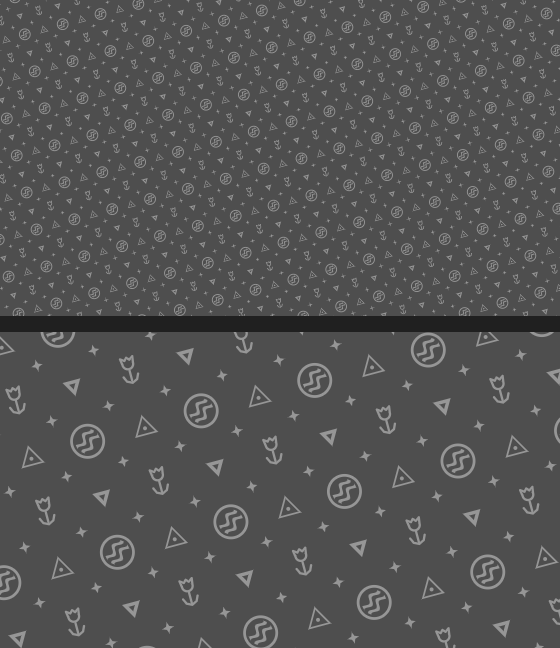
Top: the whole. Bottom: its middle third, enlarged.
This pattern is drawn by a WebGL 1 fragment shader. Its source:

```glsl
precision highp float;
// Tilted grid of small pale grey motifs on dark grey: wavy medallions, dotted
// triangles, solid triangles, tulips and four-pointed sparkles.
// Each motif is a distance function repeated on its own offset of one cell.

uniform vec2 u_resolution;

// Lengths are in cell heights.
const float ROWS = 8.25;                 // cell heights per canvas height
const vec2 CELL = vec2(1.023, 1.0);
const vec2 ANCHOR = vec2(5.636, 4.549);  // centre of one medallion
const float TILT = 0.2618;
const vec3 GROUND = vec3(0.306);
const vec3 INK = vec3(0.59);

const float RING_RADIUS = 0.140;
const float RING_HALF = 0.012;
const float WAVE_HALF = 0.016;
const float OUTLINE_RADIUS = 0.105;
const float OUTLINE_HALF = 0.0075;
const float SOLID_RADIUS = 0.092;
const float SOLID_HALF = 0.015;
const float TULIP_HALF = 0.010;
const float SPARKLE_RADIUS = 0.050;

mat2 rotation(float angle) {
  float c = cos(angle), s = sin(angle);
  return mat2(c, -s, s, c);
}

// Position relative to the nearest repeat of a motif.
vec2 repeatAt(vec2 p, vec2 centre, vec2 period) {
  return mod(p - centre + 0.5 * period, period) - 0.5 * period;
}

float segment(vec2 p, vec2 a, vec2 b) {
  vec2 along = b - a;
  float t = clamp(dot(p - a, along) / dot(along, along), 0.0, 1.0);
  return length(p - a - along * t);
}

// Upright equilateral triangle with the given circumradius.
float triangle(vec2 p, float radius) {
  return max(abs(p.x) * 0.866 + p.y * 0.5, -p.y) - 0.5 * radius;
}

float medallion(vec2 p) {
  float r = length(p);
  float ring = abs(r - RING_RADIUS) - RING_HALF;
  // Two parallel wavy bands along the diagonal, trimmed by a disc.
  vec2 q = rotation(0.76) * p;
  float across = q.y - 0.022 * sin(50.0 * q.x);
  float bands = 0.75 * (abs(abs(across) - 0.036) - WAVE_HALF);
  return min(ring, max(bands, r - 0.108));
}

float dottedTriangle(vec2 p) {
  p.y += 0.02;
  float outline = abs(triangle(p, OUTLINE_RADIUS)) - OUTLINE_HALF;
  return min(outline, length(p) - 0.017);
}

float solidTriangle(vec2 p) {
  float edge = triangle(vec2(p.x, -p.y), SOLID_RADIUS);
  return abs(edge + SOLID_HALF) - SOLID_HALF;
}

float tulip(vec2 p) {
  p.x = abs(p.x);
  // Round cup below, three tips above.
  vec2 cup = p - vec2(0.0, 0.06);
  float d = max(abs(length(cup) - 0.047), cup.y);
  d = min(d, segment(p, vec2(0.047, 0.06), vec2(0.055, 0.115)));
  d = min(d, segment(p, vec2(0.055, 0.115), vec2(0.022, 0.092)));
  d = min(d, segment(p, vec2(0.022, 0.092), vec2(0.0, 0.115)));
  // Stem and leaves.
  d = min(d, segment(p, vec2(0.0, 0.013), vec2(0.0, -0.11)));
  d = min(d, segment(p, vec2(0.0, -0.11), vec2(0.045, -0.088)));
  d = min(d, segment(p, vec2(0.045, -0.088), vec2(0.065, -0.045)));
  return d - TULIP_HALF;
}

float sparkle(vec2 p) {
  p = abs(p);
  float slope = 2.5;
  float d = max(p.x, p.y) + slope * min(p.x, p.y) - SPARKLE_RADIUS;
  return d / length(vec2(1.0, slope));
}

void main() {
  float pixel = ROWS / u_resolution.y;
  vec2 p = rotation(TILT) * (gl_FragCoord.xy * pixel - ANCHOR);

  float d = medallion(repeatAt(p, vec2(0.0), CELL));
  d = min(d, dottedTriangle(repeatAt(p, CELL * vec2(0.5, 0.0), CELL)));
  d = min(d, solidTriangle(repeatAt(p, CELL * vec2(0.0, 0.5), CELL)));
  d = min(d, tulip(repeatAt(p, CELL * 0.5, CELL)));
  d = min(d, sparkle(repeatAt(p, CELL * 0.25, CELL * 0.5)));

  float coverage = clamp(0.5 - d / pixel, 0.0, 1.0);
  gl_FragColor = vec4(mix(GROUND, INK, coverage), 1.0);
}
```
